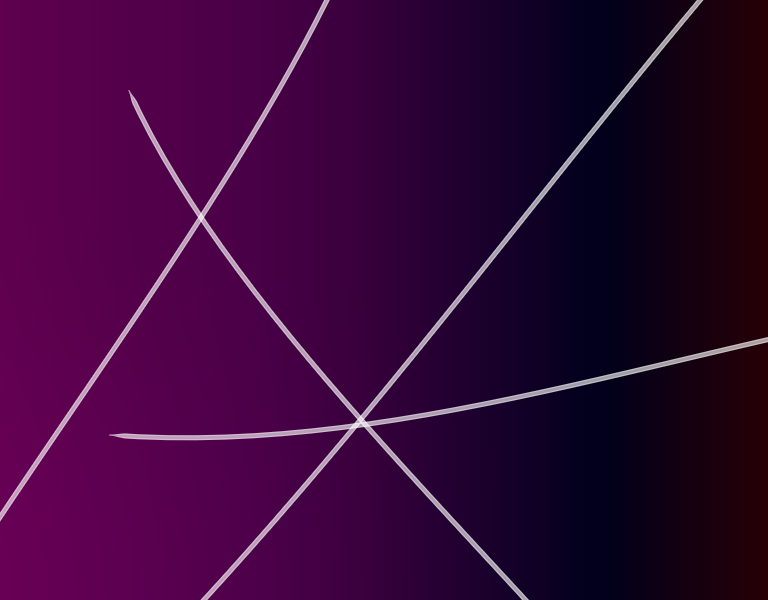
This background is drawn by a Shadertoy shader. Its source:

```glsl
// Pale curved strokes crossing a magenta-to-navy-to-maroon gradient.
#define HALF_WIDTH 0.0042
#define BODY_ALPHA 0.62
#define RIM_ALPHA 0.74
#define TAPER 0.025
#define STEPS 24

// Cubic curve passing through a, b, c, d at t = 0, 1/3, 2/3, 1
vec2 curvePoint(vec2 a, vec2 b, vec2 c, vec2 d, float t) {
    float s = 3.0 * t;
    return -a * (s - 1.0) * (s - 2.0) * (s - 3.0) / 6.0
         + b * s * (s - 2.0) * (s - 3.0) / 2.0
         - c * s * (s - 1.0) * (s - 3.0) / 2.0
         + d * s * (s - 1.0) * (s - 2.0) / 6.0;
}

// Opacity of a stroke that tapers at its start and has a brighter rim
float strokeAlpha(vec2 p, vec2 a, vec2 b, vec2 c, vec2 d, float tStart) {
    float nearest = 1e3, nearestT = tStart;
    float stepT = (1.05 - tStart) / float(STEPS);
    vec2 from = curvePoint(a, b, c, d, tStart);
    for (int i = 0; i < STEPS; i++) {
        float t = tStart + stepT * float(i);
        vec2 to = curvePoint(a, b, c, d, t + stepT);
        vec2 segment = to - from;
        float along = clamp(dot(p - from, segment) / dot(segment, segment), 0.0, 1.0);
        float dist = length(p - from - along * segment);
        if (dist < nearest) {
            nearest = dist;
            nearestT = t + along * stepT;
        }
        from = to;
    }
    float pixel = 1.0 / iResolution.y;
    float width = HALF_WIDTH * mix(0.2, 1.0, smoothstep(0.0, TAPER, nearestT - tStart));
    float coverage = clamp(0.5 + (width - nearest) / pixel, 0.0, 1.0);
    float rim = smoothstep(0.3, 0.7, nearest / width);
    return coverage * mix(BODY_ALPHA, RIM_ALPHA, rim);
}

// Horizontal colour ramp with a faint glow in the lower left
vec3 background(vec2 uv) {
    vec3 magenta = vec3(0.37, 0.0, 0.305);
    vec3 plum = vec3(0.285, 0.0, 0.275);
    vec3 violet = vec3(0.22, 0.0, 0.235);
    vec3 indigo = vec3(0.125, 0.0, 0.185);
    vec3 navy = vec3(0.0, 0.0, 0.11);
    vec3 maroon = vec3(0.15, 0.0, 0.02);
    vec3 color = mix(magenta, plum, clamp(uv.x / 0.33, 0.0, 1.0));
    color = mix(color, violet, clamp((uv.x - 0.33) / 0.14, 0.0, 1.0));
    color = mix(color, indigo, clamp((uv.x - 0.47) / 0.13, 0.0, 1.0));
    color = mix(color, navy, clamp((uv.x - 0.60) / 0.18, 0.0, 1.0));
    color = mix(color, maroon, clamp((uv.x - 0.78) / 0.22, 0.0, 1.0));
    float glow = 1.0 - smoothstep(0.0, 0.7, length(uv));
    return color + vec3(0.04, 0.0, 0.03) * glow;
}

void mainImage(out vec4 fragColor, in vec2 fragCoord) {
    vec2 uv = fragCoord / iResolution.xy;
    vec2 p = uv * vec2(1.28, 1.0);
    vec3 color = background(uv);

    // Strokes: rising left, falling, shallow sweep, long diagonal
    float leftRise = strokeAlpha(p, vec2(-0.002, 0.135), vec2(0.193, 0.423),
                                 vec2(0.382, 0.712), vec2(0.545, 1.0), -0.05);
    float fall = strokeAlpha(p, vec2(0.215, 0.849), vec2(0.386, 0.565),
                             vec2(0.618, 0.282), vec2(0.877, -0.001), 0.0);
    float sweep = strokeAlpha(p, vec2(0.183, 0.275), vec2(0.549, 0.285),
                              vec2(0.914, 0.349), vec2(1.28, 0.434), 0.0);
    float diagonal = strokeAlpha(p, vec2(0.338, -0.002), vec2(0.627, 0.332),
                                 vec2(0.896, 0.666), vec2(1.167, 1.0), -0.05);

    // Layered translucency brightens the crossings
    float clear = (1.0 - leftRise) * (1.0 - fall) * (1.0 - sweep) * (1.0 - diagonal);
    fragColor = vec4(mix(vec3(1.0), color, clear), 1.0);
}
```
